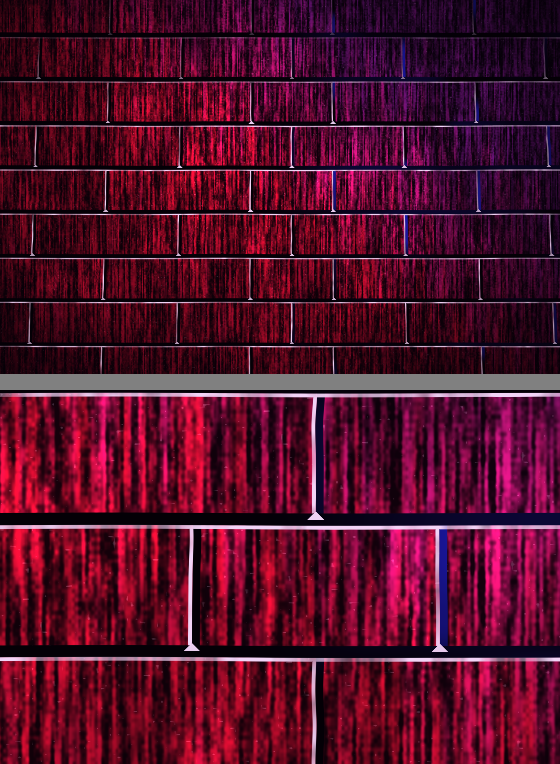
Top: the whole. Bottom: its middle third, enlarged.
Write a WebGL 2 fragment shader that draws this texture.

```glsl
#version 300 es
precision highp float;
// Staggered wall of finely streaked crimson and violet bricks with frosted joints.
uniform vec2 u_resolution;
out vec4 outColor;

// Layout, in units of the canvas height
const float ROW_PITCH = 0.1182;
const float FIRST_JOINT = 0.079;
const float AXIS_X = 0.781;         // the bond mirrors about this line
const float BRICK_WIDTH = 0.387;
const float SHORT_HALF = 0.110;     // half of the short middle brick
const float MEDIUM_WIDTH = 0.301;   // bricks either side of a middle joint
const float TAPER = 0.05;           // widening towards the bottom
const float RIM_HALF = 0.0017;
const float GAP_WIDTH = 0.007;
const float KNOT_SIZE = 0.0075;

// Light and surface
const vec2 LIGHT_CENTER = vec2(0.72, 0.55);
const vec2 LIGHT_RADIUS = vec2(0.80, 0.60);
const float BRICK_GAIN = 1.2;
const vec2 LONG_STREAKS = vec2(310.0, 11.0);
const vec2 SHORT_STREAKS = vec2(230.0, 60.0);
const vec2 SPECKS = vec2(340.0, 260.0);

const vec3 RED = vec3(0.74, 0.045, 0.15);
const vec3 MAGENTA = vec3(0.72, 0.07, 0.43);
const vec3 VIOLET = vec3(0.38, 0.08, 0.48);
const vec3 SHADOW = vec3(0.015, 0.0, 0.025);
const vec3 BLUE_GLOW = vec3(0.09, 0.09, 0.62);
const vec3 FROST = vec3(0.95, 0.83, 0.97);

float hash(vec2 p) {
    return fract(sin(dot(p, vec2(127.1, 311.7))) * 43758.5453);
}

float noise(vec2 p) {
    vec2 i = floor(p), f = fract(p);
    f = f * f * (3.0 - 2.0 * f);
    return mix(mix(hash(i), hash(i + vec2(1, 0)), f.x),
               mix(hash(i + vec2(0, 1)), hash(i + vec2(1, 1)), f.x), f.y);
}

// Soft coverage of a band of given half width
float band(float d, float halfWidth, float aa) {
    return 1.0 - smoothstep(halfWidth - aa, halfWidth + aa, abs(d));
}

// Returns the signed offset to the nearest upright joint and the brick index
vec2 uprightJoint(float x, float row) {
    float centered = 1.0 - mod(row, 2.0);
    float side = x < 0.0 ? -1.0 : 1.0;
    float first = mix(SHORT_HALF, MEDIUM_WIDTH, centered);
    float steps = (abs(x) - first) / BRICK_WIDTH;
    float joint = side * (first + BRICK_WIDTH * max(floor(steps + 0.5), 0.0));
    float offset = x - joint;
    if (centered > 0.5 && abs(x) < abs(offset)) offset = x;
    return vec2(offset, side * (max(floor(steps) + 1.0, 0.0) + 0.5 * centered));
}

vec3 brickColor(vec2 p, vec2 id) {
    vec2 q = p + 0.37 * vec2(hash(id), hash(id + 5.3));

    // Upright scratches, uneven patches and pits
    float streak = 0.5 * noise(q * LONG_STREAKS) + 0.3 * noise(q * SHORT_STREAKS)
                 + 0.2 * noise(q * SPECKS);
    float grain = 0.06 + smoothstep(0.2, 0.88, streak);
    grain *= mix(0.75, 1.25, noise(p * vec2(16.0, 9.0)));
    grain *= mix(0.8, 1.2, noise(q * vec2(75.0, 7.0)));
    grain *= mix(0.88, 1.12, hash(id + 2.7));

    // Red at the lower left shifts to violet at the upper right
    float shift = smoothstep(0.4, 1.75, p.x + 1.2 * (p.y - 0.5));
    shift += 0.35 * (noise(q * vec2(110.0, 8.0)) - 0.5);
    vec3 tint = mix(RED, MAGENTA, smoothstep(0.0, 0.6, shift));
    tint = mix(tint, VIOLET, 0.85 * smoothstep(0.5, 0.95, shift));
    float glint = smoothstep(0.88, 0.98, noise(q.yx * SPECKS + 17.0));
    return tint * grain * BRICK_GAIN + FROST * glint * 0.2;
}

void main() {
    vec2 p = gl_FragCoord.xy / u_resolution.y;
    float aa = 0.6 / u_resolution.y;

    // Rows with slightly wavering joints
    float wobble = 0.002 * (noise(p * vec2(5.0, 3.0)) - 0.5);
    float level = (p.y + wobble - FIRST_JOINT) / ROW_PITCH;
    float row = floor(level);
    float v = (fract(level + 0.5) - 0.5) * ROW_PITCH;
    float x = (p.x - AXIS_X) / (1.0 + TAPER * (0.5 - p.y));
    vec2 joint = uprightJoint(x, row);
    float u = joint.x + 0.002 * (noise(p * vec2(5.0, 30.0)) - 0.5);

    // Brick face under a pool of light
    vec2 away = (p - LIGHT_CENTER) / LIGHT_RADIUS;
    float light = exp(-dot(away, away));
    vec3 color = SHADOW + brickColor(p, vec2(joint.y, row)) * light;

    // Dark gaps, glowing blue towards the right
    float upright = band(u - 0.5 * GAP_WIDTH, 0.5 * GAP_WIDTH, aa);
    float levelGap = band(v, mix(0.0045, 0.0065, p.y), aa);
    float glow = smoothstep(0.7, 1.0, p.x) * light * 1.3;
    glow *= smoothstep(0.3, 0.85, noise(p * vec2(8.0, 13.0)));
    color = mix(color, SHADOW + BLUE_GLOW * glow, upright);
    color = mix(color, SHADOW + BLUE_GLOW * glow * 0.25, levelGap);

    // Worn pale rims and knots where joints meet
    float frost = 1.0 - 0.75 * smoothstep(0.65, 0.92, p.y);
    frost *= mix(0.55, 1.1, light);
    float wear = mix(0.35, 1.25, noise(p * vec2(22.0, 31.0)));
    wear *= mix(0.7, 1.15, noise(p * vec2(90.0, 70.0)));
    float levelRim = band(v + mix(0.006, 0.008, p.y), RIM_HALF, aa);
    float uprightRim = band(u + RIM_HALF, RIM_HALF, aa) * (1.0 - levelGap);
    float knot = band(abs(u) + abs(v), KNOT_SIZE, aa) * step(0.0, v);
    float rim = max(max(levelRim, uprightRim) * wear, knot * 0.9);
    color = mix(color, FROST, clamp(rim * frost, 0.0, 1.0));

    outColor = vec4(clamp(color, 0.0, 1.0), 1.0);
}
```
